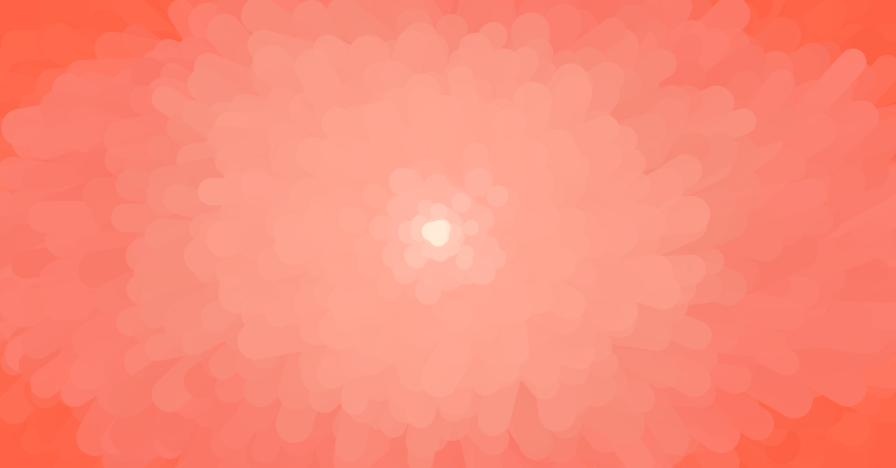
A WebGL 1 fragment shader for this background:

```glsl
precision highp float;
// Painterly coral background: overlapping brush dabs in rings around a cream glow.
uniform vec2 u_resolution;

const float TAU = 6.28319;
const float RINGS = 24.0;
const float OUTER_RING = 0.64;
const float INNER_RING = 0.012;
const vec3 ORANGE = vec3(1.0, 0.385, 0.27);

// Sine-free hash giving three values in 0..1
vec3 hash3(vec2 seed) {
  vec3 q = fract(seed.xyx * vec3(0.1031, 0.1030, 0.0973));
  q += dot(q, q.yxz + 33.33);
  return fract((q.xxy + q.yzz) * q.zyx);
}

float valueNoise(vec2 p) {
  vec2 i = floor(p);
  vec2 f = smoothstep(0.0, 1.0, p - i);
  float low = mix(hash3(i).x, hash3(i + vec2(1.0, 0.0)).x, f.x);
  float high = mix(hash3(i + vec2(0.0, 1.0)).x, hash3(i + 1.0).x, f.x);
  return mix(low, high, f.y);
}

float capsule(vec2 p, vec2 dir, float halfLength) {
  float along = clamp(dot(p, dir), -halfLength, halfLength);
  return length(p - dir * along);
}

// Paint colour by ring height, from the cream heart to the orange rim
vec3 paint(float r) {
  vec3 c = vec3(1.0, 0.92, 0.84);
  c = mix(c, vec3(1.0, 0.79, 0.72), smoothstep(0.02, 0.04, r));
  c = mix(c, vec3(1.0, 0.70, 0.63), smoothstep(0.06, 0.075, r));
  c = mix(c, vec3(1.0, 0.645, 0.565), smoothstep(0.13, 0.16, r));
  c = mix(c, vec3(0.985, 0.605, 0.53), smoothstep(0.22, 0.35, r));
  c = mix(c, vec3(0.975, 0.555, 0.485), smoothstep(0.35, 0.40, r));
  c = mix(c, vec3(0.985, 0.485, 0.42), smoothstep(0.40, 0.47, r));
  return mix(c, vec3(0.998, 0.395, 0.28), smoothstep(0.53, 0.61, r));
}

// Lays one ring of radial dabs over the colour below
vec3 paintRing(vec3 below, vec2 p, float ring, float r, float edge) {
  float spread = smoothstep(0.22, 0.56, r);
  vec2 center = mix(vec2(-0.022, 0.0025), vec2(0.012, 0.0), spread);
  vec2 radii = r * vec2(mix(1.0, 1.75, spread), 1.0);
  float width = mix(0.018, 0.036, smoothstep(0.0, 0.25, r));
  float halfLength = 0.07 * smoothstep(0.08, 0.5, r);
  float count = max(7.0, floor(TAU * 0.5 * (radii.x + radii.y) / 0.05));

  // A solid heart keeps lower rings from showing through
  vec2 local = (p - center) / radii;
  below = mix(below, paint(r), 1.0 - smoothstep(0.8, 0.95, length(local)));

  // Only dabs near this pixel's angle can reach it
  float cell = floor(atan(local.y, local.x) / TAU * count);
  for (int k = -3; k <= 3; k++) {
    float id = mod(cell + float(k) + count, count);
    vec3 rnd = hash3(vec2(id + 3.0, ring * 7.0 + 11.0));
    vec3 tone = hash3(vec2(id + 71.0, ring * 5.0 + 29.0));

    float angle = (id + rnd.x) / count * TAU;
    vec2 ray = vec2(cos(angle), sin(angle));
    float wobble = (rnd.y - 0.5) * min(0.07, r * 0.5);
    vec2 dab = center + ray * (radii + wobble);

    // Strokes follow the ray, leaning up to the right at both sides
    float turn = angle + (rnd.z - 0.5) * 1.2;
    vec2 dir = vec2(cos(turn), sin(turn));
    dir *= dir.x < 0.0 ? -1.0 : 1.0;
    dir = normalize(dir + vec2(0.6, 0.4) * spread * abs(ray.x));

    float size = width * mix(0.75, 1.15, tone.x);
    float reach = halfLength * mix(0.5, 1.2, tone.y);
    float d = capsule(p - dab, dir, reach) - size;
    float cover = 1.0 - smoothstep(-edge, edge, d);

    // Broad patches shift the hue; the upper left runs hotter
    float patches = (valueNoise(dab * 5.0 + 9.0) - 0.5) * 0.13 * spread;
    float heat = 0.35 * max(dot(dab, vec2(-0.5, 0.8)) - 0.48, 0.0);
    float shade = (tone.z - 0.5) * mix(0.01, 0.05, spread);
    vec3 color = paint(r + patches + heat) + shade * vec3(0.25, 1.0, 1.1);
    below = mix(below, color, cover * mix(0.7, 0.95, tone.y));
  }
  return below;
}

void main() {
  vec2 p = (gl_FragCoord.xy - 0.5 * u_resolution) / u_resolution.y;
  float edge = 0.8 / u_resolution.y;
  vec3 color = ORANGE;

  // Paint from the rim inward
  for (float ring = 0.0; ring < RINGS; ring++) {
    float r = mix(OUTER_RING, INNER_RING, ring / (RINGS - 1.0));
    color = paintRing(color, p, ring, r, edge);
  }
  gl_FragColor = vec4(clamp(color, 0.0, 1.0), 1.0);
}
```
